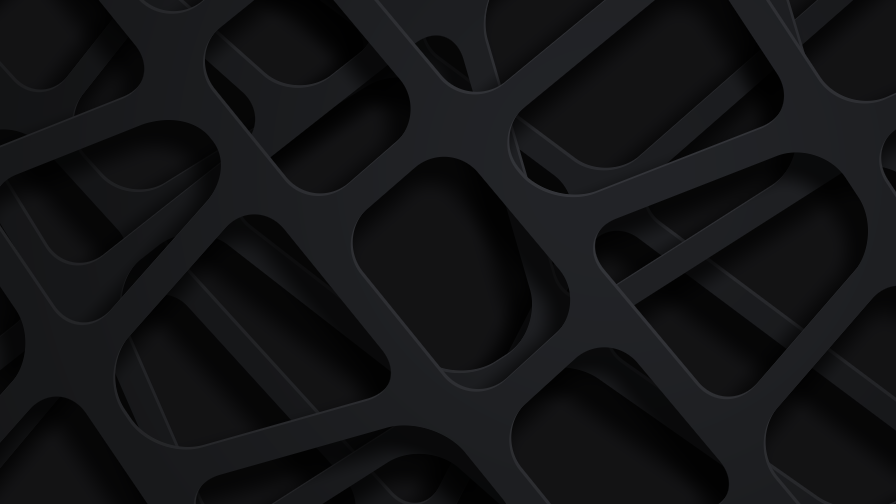
This background is drawn by a Shadertoy shader. Its source:

```glsl
// Dark stacked lattices with rounded openings, lit from the upper right.

const vec3  FLOOR_COLOR = vec3(0.073, 0.073, 0.079);
const vec3  FACE_DIM    = vec3(0.080, 0.083, 0.089);
const vec3  FACE_BRIGHT = vec3(0.134, 0.139, 0.153);
const vec3  WALL_GAIN   = vec3(1.50, 1.48, 1.46);
const vec2  GLOW_CENTER = vec2(0.32, 0.16);   // relative to the canvas centre
const float GLOW_FALLOFF = 1.1;
const vec2  LIGHT_DIR   = vec2(0.6, 0.8);
const float WALL_DEPTH  = 0.0065;
const float SHADOW_REACH = 0.045;
const float SHADOW_SOFT = 0.050;
const float SHADOW_DARK = 0.68;
const float BEAM_JITTER = 0.40;
const float BEAM_TILT   = 0.13;
const float STRUT_JITTER = 0.50;
const float STRUT_TILT  = 0.36;

struct Lattice {
    float angle;        // direction of the long beams
    vec2  spacing;      // between beams, between struts
    float halfWidth;    // of beams and struts
    float radius;       // of the opening corners
    float tone;         // face brightness
    float seed;
};

vec2 hash22(vec2 p) {
    vec3 q = fract(p.xyx * vec3(0.1031, 0.1030, 0.0973));
    q += dot(q, q.yzx + 33.33);
    return fract((q.xx + q.yz) * q.zy);
}

// Distances to the nearest irregular line below and above x, and the lower line's id.
vec3 lineGap(float x, float y, float spacing, float jitter, float tilt, float seed) {
    float base = floor(x / spacing);
    vec3 gap = vec3(10.0, 10.0, base);
    for (int k = -2; k <= 2; k++) {
        float id = base + float(k);
        vec2 rnd = hash22(vec2(id, seed)) - 0.5;
        float slope = 2.0 * tilt * rnd.y;
        float offset = (id + 0.5 + jitter * rnd.x) * spacing + slope * y;
        float side = (x - offset) / sqrt(1.0 + slope * slope);
        if (side <= 0.0) gap.y = min(gap.y, -side);
        else if (side < gap.x) gap.xz = vec2(side, id);
    }
    return gap;
}

float roundMin(float a, float b, float r) {
    return max(r, min(a, b)) - length(max(vec2(r - a, r - b), 0.0));
}

// Signed distance: negative in the solid, positive in the openings.
float latticeDistance(vec2 p, Lattice l) {
    vec2 axis = vec2(cos(l.angle), sin(l.angle));
    float along = dot(p, axis);
    float across = dot(p, vec2(-axis.y, axis.x));

    vec3 beam = lineGap(across, along, l.spacing.x, BEAM_JITTER, BEAM_TILT, l.seed);
    float columnMiddle = (beam.z + 1.0) * l.spacing.x;
    vec3 strut = lineGap(along, across - columnMiddle, l.spacing.y,
                         STRUT_JITTER, STRUT_TILT, l.seed + 7.0 * beam.z + 3.0);

    // Narrow openings get a smaller corner radius.
    float room = 0.5 * min(beam.x + beam.y, strut.x + strut.y) - l.halfWidth;
    float radius = clamp(0.95 * room, 0.005, l.radius);
    return roundMin(min(beam.x, beam.y) - l.halfWidth,
                    min(strut.x, strut.y) - l.halfWidth, radius);
}

float coverage(float d, float pixel) {
    return clamp(0.5 - d / pixel, 0.0, 1.0);
}

vec3 addLattice(vec3 color, vec2 p, Lattice l, float pixel) {
    // Soft shadow on everything below
    float blocker = latticeDistance(p + LIGHT_DIR * SHADOW_REACH, l);
    float shadow = 1.0 - smoothstep(-0.4 * l.halfWidth, SHADOW_SOFT, blocker);
    color *= 1.0 - SHADOW_DARK * shadow;

    // Lit side wall, then the flat face
    vec2 glowOffset = p - GLOW_CENTER;
    float glow = exp(-GLOW_FALLOFF * dot(glowOffset, glowOffset));
    vec3 face = mix(FACE_DIM, FACE_BRIGHT, glow) * l.tone;
    float wall = latticeDistance(p - LIGHT_DIR * WALL_DEPTH, l);
    color = mix(color, face * WALL_GAIN, coverage(wall, pixel));
    return mix(color, face, coverage(latticeDistance(p, l), pixel));
}

void mainImage(out vec4 fragColor, in vec2 fragCoord) {
    float pixel = 1.0 / iResolution.y;
    vec2 p = (fragCoord - 0.5 * iResolution.xy) * pixel;

    Lattice back   = Lattice(-0.72, vec2(0.76, 0.62), 0.023, 0.080, 0.82, 41.0);
    Lattice middle = Lattice( 0.62, vec2(0.60, 0.52), 0.026, 0.085, 0.92, 17.0);
    Lattice front  = Lattice(-0.99, vec2(0.52, 0.42), 0.031, 0.090, 1.00, 5.0);

    vec3 color = FLOOR_COLOR;
    color = addLattice(color, p, back, pixel);
    color = addLattice(color, p, middle, pixel);
    color = addLattice(color, p, front, pixel);
    fragColor = vec4(color, 1.0);
}
```
